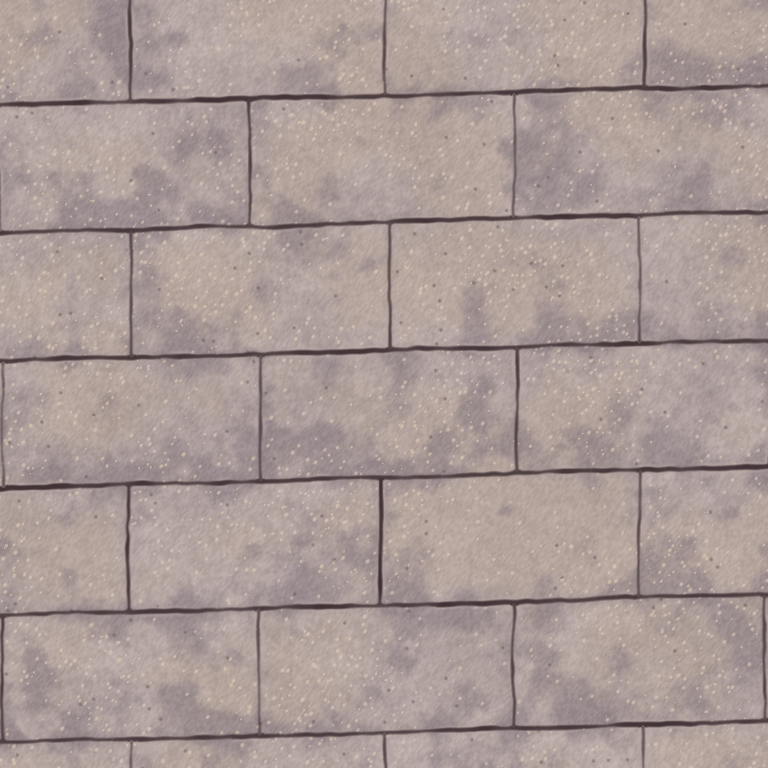
Give the GLSL for this texture, as a Shadertoy shader.

```glsl
// Weathered pinkish-grey paving blocks in a tilted running bond with thin dark joints.

const float COURSES = 6.03;        // rows per canvas height
const float BLOCKS = 2.98;         // blocks per canvas width
const float TILT = 0.027;          // rise of the rows from left to right
const vec2 SHIFT = vec2(0.01, -0.2);
const float JITTER = 0.05;         // sideways scatter of upright joints, in blocks
const float BED_GAP = 0.0022;      // half width of level joints
const float UPRIGHT_GAP = 0.0015;  // half width of upright joints
const float CORNER = 0.007;
const float SPECK_GRID = 105.0;

const vec3 LIGHT = vec3(0.75, 0.69, 0.675);
const vec3 SHADE = vec3(0.635, 0.58, 0.575);
const vec3 TAN = vec3(0.725, 0.65, 0.595);
const vec3 STAIN = vec3(0.54, 0.485, 0.51);
const vec3 CHIP = vec3(0.87, 0.79, 0.71);
const vec3 PIT = vec3(0.41, 0.35, 0.35);
const vec3 JOINT = vec3(0.25, 0.19, 0.205);

float hash(vec2 p) {
    vec3 q = fract(vec3(p.xyx) * 0.1031);
    q += dot(q, q.yzx + 33.33);
    return fract((q.x + q.y) * q.z);
}

float noise(vec2 p) {
    vec2 i = floor(p), f = fract(p);
    f = f * f * (3.0 - 2.0 * f);
    return mix(mix(hash(i), hash(i + vec2(1, 0)), f.x),
               mix(hash(i + vec2(0, 1)), hash(i + vec2(1, 1)), f.x), f.y);
}

float fbm(vec2 p) {
    float sum = 0.0, amp = 0.5;
    for (int k = 0; k < 5; k++) {
        sum += amp * noise(p);
        p = mat2(1.6, 1.2, -1.2, 1.6) * p + 7.3;
        amp *= 0.5;
    }
    return sum / 0.97;
}

// Cellular noise: x = distance to the nearest point, y = its random id
vec2 cellular(vec2 p) {
    vec2 base = floor(p), best = vec2(9.0, 0.0);
    for (int y = -1; y <= 1; y++)
    for (int x = -1; x <= 1; x++) {
        vec2 cell = base + vec2(x, y);
        vec2 point = cell + vec2(hash(cell + 11.7), hash(cell + 53.1));
        float d = length(p - point);
        if (d < best.x) best = vec2(d, hash(cell + 91.3));
    }
    return best;
}

// Position of an upright joint along its course, in blocks
float jointAt(float index, float course) {
    return index + JITTER * (hash(vec2(index, course) + 40.0) - 0.5);
}

void mainImage(out vec4 fragColor, in vec2 fragCoord) {
    vec2 p = fragCoord / iResolution.xy;
    float aa = 1.0 / iResolution.y;

    // Slightly wavering block layout
    vec2 w = p + 0.004 * (vec2(noise(p * 14.0), noise(p * 11.0 + 30.0)) - 0.5)
               + 0.0018 * (vec2(noise(p * 70.0), noise(p * 70.0 + 9.0)) - 0.5);
    vec2 scale = vec2(BLOCKS, COURSES);
    vec2 uv = vec2(w.x, w.y - TILT * w.x) * scale + SHIFT;
    float course = floor(uv.y);
    uv.x -= 0.5 * mod(course, 2.0);
    float index = floor(uv.x);
    if (uv.x < jointAt(index, course)) index -= 1.0;
    else if (uv.x > jointAt(index + 1.0, course)) index += 1.0;
    float left = jointAt(index, course), right = jointAt(index + 1.0, course);
    vec2 id = vec2(index, course);

    // Rounded block: depth is the distance inward from its edge
    vec2 centre = vec2(0.5 * (left + right), course + 0.5);
    vec2 halfSize = 0.5 * vec2(right - left, 1.0) / scale;
    vec2 local = (uv - centre) / scale;
    vec2 q = abs(local) - halfSize + CORNER;
    float depth = CORNER - length(max(q, 0.0)) - min(max(q.x, q.y), 0.0);

    // Stone tone: mottling, warm middle, per-block variation
    float mottle = fbm(p * 13.0 + 17.0 * hash(id));
    float fine = fbm(p * 75.0 + 5.0);
    float edge = exp(-depth / 0.022);
    float tone = 0.52 + 0.9 * (mottle - 0.5) + 0.85 * (fine - 0.5) + 0.18 * (hash(id + 3.0) - 0.5);
    vec3 color = mix(SHADE, LIGHT, clamp(tone, 0.0, 1.0));
    float warmth = smoothstep(0.4, 0.7, fbm(p * 8.0 + 60.0) + 0.12 - 0.25 * edge);
    color = mix(color, TAN, 0.45 * warmth);

    // Mauve stains gather at block edges, most of all along the bottom
    float low = smoothstep(0.0, -halfSize.y, local.y);
    float stain = fbm(p * 21.0 + 90.0) + 0.16 * edge + 0.08 * low + 0.12 * (hash(id + 8.0) - 0.5);
    color = mix(color, STAIN, 0.6 * smoothstep(0.53, 0.82, stain));

    // Slanted grain, pale chips in clusters and sparse dark pits
    vec2 slant = mat2(0.8, 0.6, -0.6, 0.8) * p;
    color += 0.065 * (noise(slant * vec2(420.0, 210.0)) - 0.5);
    vec2 chip = cellular(slant * SPECK_GRID * vec2(1.15, 0.85));
    float cluster = smoothstep(0.35, 0.7, fbm(p * 9.0 + 23.0));
    float radius = mix(0.14, 0.42, fract(chip.y * 37.0));
    float chosen = step(0.9 - 0.35 * cluster, chip.y);
    color = mix(color, CHIP, 0.65 * chosen * (1.0 - smoothstep(0.3 * radius, radius, chip.x)));
    vec2 pit = cellular(p * 48.0 + 70.0);
    color = mix(color, PIT, 0.5 * step(0.93, pit.y) * (1.0 - smoothstep(0.04, 0.17, pit.x)));

    // Worn pale rim, then the dark joint of uneven width and strength
    float wear = noise(p * 38.0 + 12.0);
    float rim = smoothstep(0.002, 0.004, depth) * (1.0 - smoothstep(0.004, 0.009, depth));
    color = mix(color, LIGHT, 0.55 * rim * smoothstep(0.4, 0.8, wear));
    float upright = step(q.y, q.x);
    float side = index + step(0.0, local.x);
    float open = mix(1.0, 0.55 + 0.5 * hash(vec2(side, course) + 70.0), upright);
    float gap = mix(BED_GAP, UPRIGHT_GAP, upright) * (0.55 + 0.8 * wear) * open;
    float crack = 1.0 - smoothstep(gap - aa, gap + 0.0012 + aa, depth);
    color = mix(color, PIT, 0.3 * open * exp(-max(depth, 0.0) / 0.003));
    color = mix(color, JOINT, crack * open * (0.7 + 0.3 * wear));

    fragColor = vec4(clamp(color, 0.0, 1.0), 1.0);
}
```
